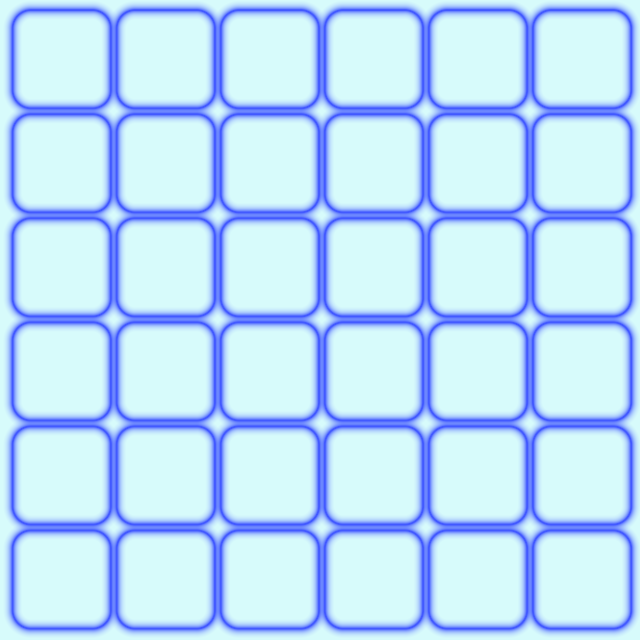
Give the GLSL for this pattern, as a WebGL 1 fragment shader.

```glsl
precision highp float;

uniform vec2 u_resolution;

const int GRID_COUNT = 6;
const float PITCH = 0.1626;
const vec2 GRID_CENTER = vec2(0.503, 0.501);
const vec3 PALE_CYAN = vec3(0.845, 0.985, 0.985);
const vec3 NEON_BLUE = vec3(0.26, 0.35, 1.0);

// Signed distance to a square with rounded corners
float roundedSquare(vec2 p, float halfSize, float radius) {
  vec2 q = abs(p) - halfSize + radius;
  return length(max(q, 0.0)) + min(max(q.x, q.y), 0.0) - radius;
}

// Thin solid core with a falloff that reaches zero at a finite distance
float neonLine(float dist, float halfWidth, float falloff) {
  float d = max(abs(dist) - halfWidth, 0.0);
  float tail = 0.07;
  return max((exp(-d / falloff) - tail) / (1.0 - tail), 0.0);
}

// Share of the background left uncovered by every overlapping glow
float uncovered(vec2 p) {
  float clear = 1.0;
  float middle = 0.5 * float(GRID_COUNT - 1);
  for (int row = 0; row < GRID_COUNT; row++) {
    for (int column = 0; column < GRID_COUNT; column++) {
      vec2 cell = vec2(float(column), float(row)) - middle;
      float dist = roundedSquare(p - cell * PITCH, 0.0768, 0.029);
      clear *= 1.0 - neonLine(dist, 0.0007, 0.0055);
    }
  }
  return clear;
}

void main() {
  vec2 uv = gl_FragCoord.xy / u_resolution;
  float clear = uncovered(uv - GRID_CENTER);
  gl_FragColor = vec4(mix(NEON_BLUE, PALE_CYAN, clear), 1.0);
}
```
